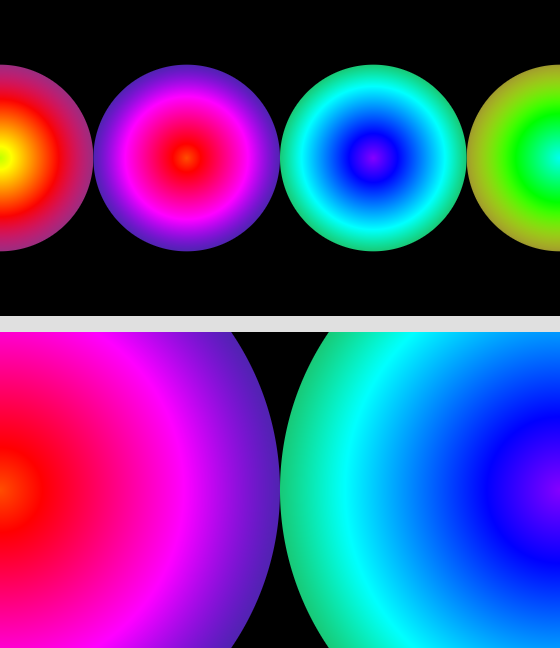
Top: the whole. Bottom: its middle third, enlarged.
Reproduce this background procedurally as a Shadertoy shader.

```glsl
// A row of touching discs on black, each filled with a radial rainbow.
// Hue falls from a start hue per disc towards the rim, and past a
// given radius the colour fades into a dull grey.

#define DISCS_ACROSS 3.0
#define HUE_FALL 0.33
#define FADE_AMOUNT 1.35
#define FADE_CURVE 1.3
#define FADE_GREY vec3(0.31)
#define CENTRE_HUES vec4(0.208, 0.050, 0.753, 0.490)
#define FADE_STARTS vec4(0.58, 0.67, 0.77, 0.58)

// Fully saturated colour of a hue given in turns
vec3 hueColor(float hue)
{
    vec3 wave = abs(fract(hue + vec3(0.0, 2.0, 1.0) / 3.0) * 6.0 - 3.0);
    return clamp(wave - 1.0, 0.0, 1.0);
}

// Colour of one disc; radius runs from 0 at its centre to 1 at its rim
vec3 discColor(int disc, float radius)
{
    float fadeStart = FADE_STARTS[disc];
    float fade = max(radius - fadeStart, 0.0) / (1.0 - fadeStart);
    fade = FADE_AMOUNT * (1.0 - fadeStart) * pow(fade, FADE_CURVE);
    vec3 rainbow = hueColor(CENTRE_HUES[disc] - HUE_FALL * radius);
    return mix(rainbow, FADE_GREY, clamp(fade, 0.0, 1.0));
}

void mainImage(out vec4 fragColor, in vec2 fragCoord)
{
    // Canvas units: discs are one unit wide, centred on whole x
    float scale = DISCS_ACROSS / iResolution.x;
    vec2 p = vec2(fragCoord.x, fragCoord.y - 0.5 * iResolution.y) * scale;
    float index = floor(p.x + 0.5);
    p.x -= index;

    // Radial fill with a smooth rim
    float radius = 2.0 * length(p);
    float rim = 2.0 * scale;
    float coverage = clamp((1.0 - radius) / rim + 0.5, 0.0, 1.0);
    int disc = int(mod(index, 4.0));
    vec3 color = discColor(disc, min(radius, 1.0)) * coverage;

    fragColor = vec4(color, 1.0);
}
```
